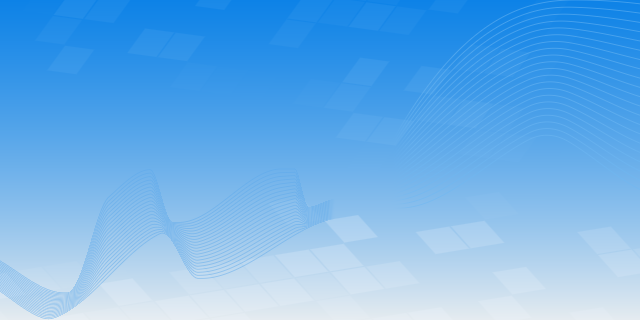
A Shadertoy shader for this background:

```glsl
float hash(vec2 p) {
    vec3 q = fract(vec3(p.xyx) * 0.1031);
    q += dot(q, q.yzx + 33.33);
    return fract((q.x + q.y) * q.z);
}

// Coverage of evenly spread lines between two height curves
float ribbonLines(float y, float upper, float lower, float count) {
    float v = (y - lower) / (upper - lower) * count;
    float cellsPerPixel = length(vec2(dFdx(v), dFdy(v)));
    float dist = abs(fract(v + 0.5) - 0.5) / max(cellsPerPixel, 1e-4);
    float inside = step(-0.5, v) * step(v, count + 0.5);
    return inside * clamp(0.0014 * iResolution.y + 0.5 - dist, 0.0, 1.0);
}

// Regions where the scattered tiles appear
float upperRegion(vec2 c) {
    float reach = c.y + 0.25 * smoothstep(0.9, 1.2, c.x);
    return smoothstep(0.72, 0.84, reach) * smoothstep(0.1, 0.25, c.x)
         * (1.0 - smoothstep(1.3, 1.9, c.x));
}

float lowerRegion(vec2 c) {
    float reach = c.y + 0.2 * (1.0 - smoothstep(0.7, 0.95, c.x));
    return 1.0 - smoothstep(0.28, 0.38, reach);
}

// Skewed grid: x is the tile coverage with random strength, yz its centre
vec3 skewedTile(vec2 p, vec2 origin, mat2 basis) {
    vec2 q = inverse(basis) * (p - origin);
    vec2 cell = floor(q);
    vec2 f = q - cell;
    vec2 edge = min(f, 1.0 - f) / fwidth(q);
    float strength = 0.4 + 0.6 * hash(cell + 71.0);
    float coverage = clamp(min(edge.x, edge.y), 0.0, 1.0);
    float chosen = step(hash(cell + 40.0), 0.48);
    return vec3(coverage * strength * chosen, origin + basis * (cell + 0.5));
}

void mainImage(out vec4 fragColor, in vec2 fragCoord) {
    vec2 p = fragCoord / iResolution.y;
    float x = p.x;

    // Sky gradient
    float depth = 1.0 - p.y;
    vec3 color = vec3(0.05, 0.51, 0.905)
               + depth * vec3(0.572, 0.275, 0.02)
               + depth * depth * vec3(0.276, 0.138, 0.015);

    // Pale tiles, leaning opposite ways above and below
    vec3 high = skewedTile(p, vec2(0.24, 0.766), mat2(0.096, -0.013, 0.058, 0.08));
    vec3 low = skewedTile(p, vec2(1.12, 0.33), mat2(0.11, 0.018, 0.065, -0.072));
    color = mix(color, vec3(0.75, 0.9, 1.0), 0.09 * high.x * upperRegion(high.yz));
    color = mix(color, vec3(0.95, 0.97, 1.0), 0.24 * low.x * lowerRegion(low.yz));

    // Folded ribbon on the left
    float crest = 0.22 - 0.135 * smoothstep(-0.1, 0.2, x)
                + 0.25 * smoothstep(0.21, 0.34, x)
                + 0.135 * smoothstep(0.25, 0.47, x)
                - 0.165 * smoothstep(0.468, 0.54, x)
                + 0.167 * smoothstep(0.56, 0.88, x)
                - 0.12 * smoothstep(0.92, 0.965, x)
                + 0.025 * smoothstep(0.96, 1.05, x);
    float trough = 0.13 - 0.13 * smoothstep(-0.1, 0.17, x)
                 + 0.285 * smoothstep(0.13, 0.56, x)
                 - 0.155 * smoothstep(0.5, 0.62, x)
                 + 0.19 * smoothstep(0.63, 1.08, x);
    float ribbon = ribbonLines(p.y, crest, trough, 20.0)
                 * (1.0 - smoothstep(1.02, 1.05, x));
    color = mix(color, vec3(0.36, 0.66, 0.92), 0.5 * ribbon);

    // Sweeping arcs on the right
    float outer = 1.0 - 1.58 * pow(max(1.8 - x, 0.0), 2.3)
                - 0.3 * pow(max(x - 1.8, 0.0), 2.0);
    float inner = 0.35 + 0.25 * smoothstep(1.25, 1.78, x)
                - 0.22 * smoothstep(1.65, 2.1, x);
    float arcs = ribbonLines(p.y, outer, inner, 20.0) * smoothstep(1.22, 1.3, x);
    color = mix(color, vec3(0.43, 0.72, 0.95), 0.55 * arcs);

    fragColor = vec4(color, 1.0);
}
```
